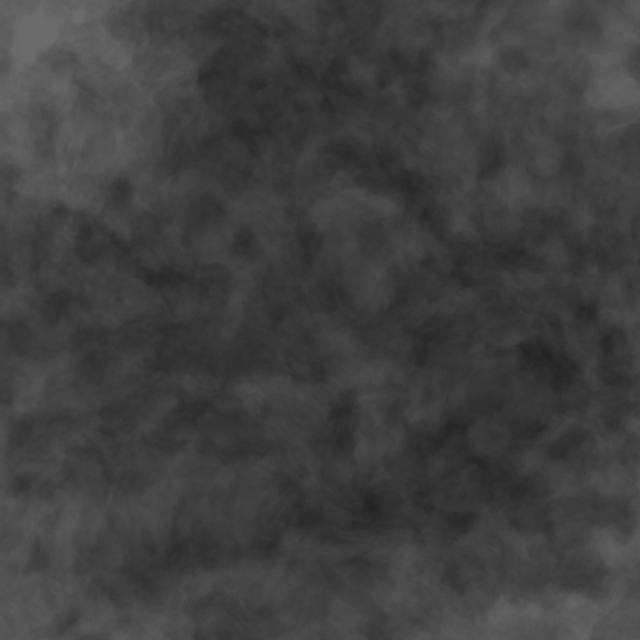
Reproduce this texture procedurally as a three.js fragment shader.

```glsl
// Dark smoky grey surface: soft mottled clouds that brighten towards the corners.
// Fractal value noise is warped by more noise to make curled, irregular edges,
// then added to fine mottling and a broad corner glow distorted by the same warp.

varying vec2 vUv;

const float BASE_GREY       = 0.246;  // typical tone of the middle
const float DARKEST         = 0.13;
const float LIGHTEST        = 0.42;
const float CLOUD_SCALE     = 3.2;    // broad clouds across the canvas
const float CLOUD_CONTRAST  = 0.2;
const float MOTTLE_SCALE    = 21.0;   // small soft mottling
const float MOTTLE_CONTRAST = 0.17;
const float WARP_SCALE      = 5.0;
const float WARP_AMOUNT     = 0.28;
const float MOTTLE_WARP     = 0.3;    // share of the warp that bends the mottling
const float GLOW_WARP       = 1.4;    // share of the warp that bends the glow
const float CORNER_LIFT     = 0.088;
const float LEFT_LIFT       = 0.02;
const float OCTAVE_GAIN     = 0.56;
const int   OCTAVES         = 6;
const mat2  OCTAVE_TURN     = mat2(0.8, 0.6, -0.6, 0.8);

float hash(vec2 cell) {
  return fract(sin(dot(cell, vec2(127.1, 311.7))) * 43758.5453);
}

// Smooth value noise in 0..1
float valueNoise(vec2 p) {
  vec2 cell = floor(p);
  vec2 f = fract(p);
  vec2 w = f * f * f * (f * (f * 6.0 - 15.0) + 10.0);
  float low  = mix(hash(cell), hash(cell + vec2(1.0, 0.0)), w.x);
  float high = mix(hash(cell + vec2(0.0, 1.0)), hash(cell + vec2(1.0, 1.0)), w.x);
  return mix(low, high, w.y);
}

// Turned octaves, normalised and centred on zero
float fractalNoise(vec2 p, int octaves) {
  float sum = 0.0;
  float total = 0.0;
  float amplitude = 1.0;
  for (int i = 0; i < OCTAVES; i++) {
    if (i >= octaves) break;
    sum += amplitude * valueNoise(p);
    total += amplitude;
    amplitude *= OCTAVE_GAIN;
    p = OCTAVE_TURN * p * 2.03 + vec2(17.3, 9.1);
  }
  return sum / total - 0.5;
}

void main() {
  // Curl the coordinates
  vec2 warp = WARP_AMOUNT * vec2(
    fractalNoise(vUv * WARP_SCALE + vec2(3.7, 21.4), OCTAVES),
    fractalNoise(vUv * WARP_SCALE + vec2(41.2, 8.6), OCTAVES));

  // Broad clouds and fine mottling, kept soft by few octaves
  float clouds = fractalNoise((vUv + warp) * CLOUD_SCALE + vec2(12.5, 5.3), OCTAVES);
  float mottle = fractalNoise((vUv + MOTTLE_WARP * warp) * MOTTLE_SCALE + vec2(7.9, 33.1), 4);

  // Corner glow, strongest on the left
  vec2 fromCentre = vUv + GLOW_WARP * warp - 0.5;
  float corner = 4.0 * abs(fromCentre.x * fromCentre.y);
  float glow = smoothstep(0.08, 0.85, corner);
  float side = smoothstep(-0.3, 0.3, fromCentre.x) * 2.0 - 1.0;

  float grey = BASE_GREY
    + CLOUD_CONTRAST * clouds
    + MOTTLE_CONTRAST * mottle
    + glow * (CORNER_LIFT - LEFT_LIFT * side);
  gl_FragColor = vec4(vec3(clamp(grey, DARKEST, LIGHTEST)), 1.0);
}
```
